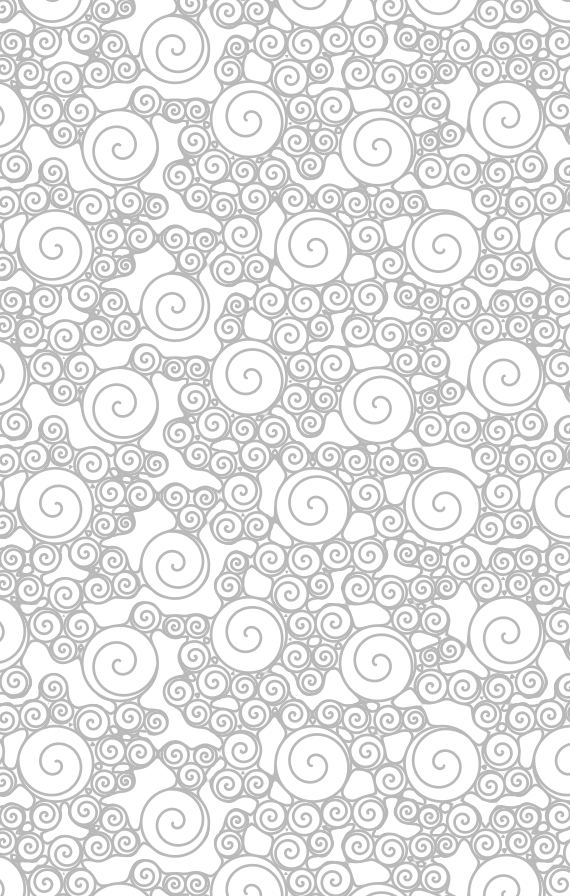
Give the GLSL for this pattern, as a Shadertoy shader.

```glsl
// Repeating tile of packed grey spiral curls, large and small, on white

const float TAU = 6.2831853;
const vec2 TILE = vec2(16.0, 8.0);

float hash(vec2 p) {
    return fract(sin(dot(p, vec2(127.1, 311.7))) * 43758.5453);
}

// Shortest offset between two points of the repeating tile
vec2 wrapOffset(vec2 v) {
    return mod(v + 0.5 * TILE, TILE) - 0.5 * TILE;
}

// Large curls: staggered columns, one of them lower and smaller (centre, radius)
vec3 largeCurl(int i) {
    bool lowered = i == 2;
    float y = i % 2 == 0 ? 4.1 : (i % 4 == 3 ? 8.1 : 7.22);
    return vec3(1.72 + 2.0 * float(i) - (lowered ? 0.29 : 0.0),
                y - (lowered ? 1.82 : 0.0), lowered ? 1.05 : 1.17);
}

// Small curl site: centre, greatest radius (0 if covered), weight
vec4 smallSite(vec2 id, vec3 large[8]) {
    vec2 key = mod(id, TILE);
    vec2 jitter = vec2(hash(key), hash(key + 31.7)) - 0.5;
    vec2 pos = id + 0.5 + vec2(0.5 * mod(id.y, 2.0), 0.0) + 0.34 * jitter;
    float limit = 0.62;
    // Push sites off the large curls, so that they lie against the rim
    for (int i = 0; i < 8; i++) {
        vec2 v = wrapOffset(pos - large[i].xy);
        float gap = length(v) - large[i].z;
        if (gap < 0.18) limit = 0.0;
        else if (gap < 0.46) pos += normalize(v) * (0.46 - gap);
    }
    for (int i = 0; i < 8; i++)
        limit = min(limit, length(wrapOffset(pos - large[i].xy)) - large[i].z);
    return vec4(pos, limit, 0.65 + 0.35 * hash(key + 7.3));
}

// Distance to the spiral that winds from the rim to the centre
float spiral(vec2 v, float r, float seed) {
    const float turns = 1.75;
    if (seed > 0.5) v.x = -v.x;
    float phase = seed * 7.0, l = length(v);
    float a = atan(v.y, v.x) / TAU + phase;
    float t = a + round(2.0 - 2.0 * pow(l / r, 1.0 / 1.3) - a);
    float endAngle = TAU * (turns - phase);
    float d = length(v - 0.067 * r * vec2(cos(endAngle), sin(endAngle)));
    if (t >= 0.0 && t <= turns) {
        float rest = 1.0 - 0.5 * t;
        float slope = 0.103 / rest;
        d = min(d, abs(l - r * pow(rest, 1.3)) * inversesqrt(1.0 + slope * slope));
    }
    return d;
}

// Adds rim and spiral, and keeps the two nearest rims (normal, distance)
void addCurl(vec2 v, float r, float seed, inout float line, inout vec3 first, inout vec3 second) {
    float l = max(length(v), 1e-4);
    vec3 rim = vec3(v / l, l - r);
    line = min(line, abs(rim.z));
    if (rim.z < 0.0) line = min(line, spiral(v, r, seed));
    if (rim.z < first.z) { second = first; first = rim; }
    else if (rim.z < second.z) second = rim;
}

void mainImage(out vec4 fragColor, in vec2 fragCoord) {
    float pixel = 27.8 / iResolution.y;
    vec2 p = fragCoord * pixel;
    float line = 10.0;
    vec3 first = vec3(0.0, 0.0, 10.0), second = first;

    vec3 large[8];
    for (int i = 0; i < 8; i++) {
        large[i] = largeCurl(i);
        addCurl(wrapOffset(p - large[i].xy), large[i].z,
                hash(vec2(float(i), 4.0)), line, first, second);
    }

    // Small sites around this point, in staggered rows
    vec4 site[49];
    for (int k = 0; k < 49; k++) {
        float row = floor(p.y) + float(k / 7 - 3);
        float column = floor(p.x - 0.5 * mod(row, 2.0)) + float(k % 7 - 3);
        site[k] = smallSite(vec2(column, row), large);
    }

    // Share the space between neighbours by weight
    float radius[25];
    for (int k = 0; k < 25; k++) {
        int c = (k / 5 + 1) * 7 + k % 5 + 1;
        float r = site[c].z;
        for (int j = 0; j < 9; j++) {
            vec4 other = site[c + (j / 3 - 1) * 7 + j % 3 - 1];
            if (j != 4 && other.z > 0.0)
                r = min(r, distance(site[c].xy, other.xy) * site[c].w / (site[c].w + other.w));
        }
        radius[k] = r;
    }

    // Grow each curl into half of its free gap, then draw it
    for (int k = 0; k < 9; k++) {
        int c = (k / 3 + 2) * 7 + k % 3 + 2, m = (k / 3 + 1) * 5 + k % 3 + 1;
        float slack = 1.0;
        for (int j = 0; j < 9; j++) {
            int dx = j % 3 - 1, dy = j / 3 - 1;
            vec4 other = site[c + dy * 7 + dx];
            if (j != 4 && other.z > 0.0)
                slack = min(slack, distance(site[c].xy, other.xy) - radius[m] - radius[m + dy * 5 + dx]);
        }
        float r = min(site[c].z, radius[m] + 0.5 * max(slack, 0.0));
        if (r > 0.2) addCurl(p - site[c].xy, r, fract(site[c].w * 20.0), line, first, second);
    }

    // Rounded bridges that flow from one rim into the next
    float h = max(0.5 - abs(first.z - second.z), 0.0);
    float bridge = abs(first.z - 0.5 * h * h);
    line = min(line, bridge / max(length(mix(first.xy, second.xy, h)), 0.3));

    float ink = clamp(0.5 + (0.042 - line) / pixel, 0.0, 1.0);
    fragColor = vec4(mix(vec3(1.0), vec3(0.725), ink), 1.0);
}
```
